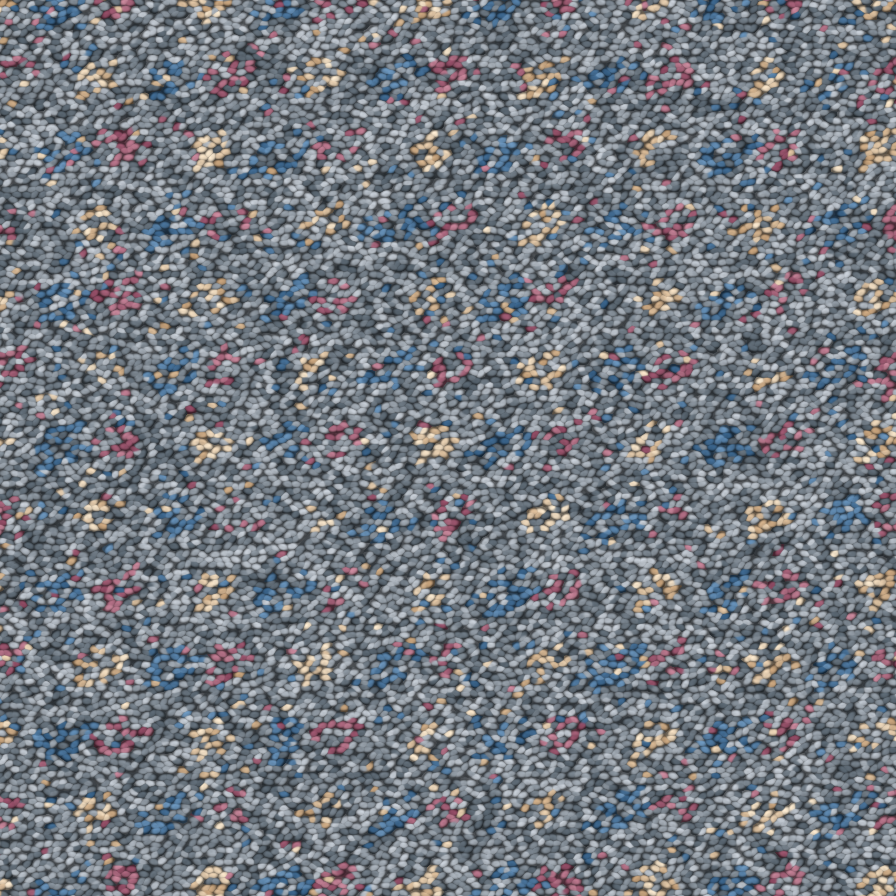
This texture is drawn by a Shadertoy shader. Its source:

```glsl
// Flecked loop-pile carpet: a jittered grid of small tilted oval tufts in
// blue-grey wool, with beige, red and blue tufts gathered into slanting
// clusters that repeat on a staggered lattice.

vec3 hash3(vec2 p) {
    vec3 q = fract(p.xyx * vec3(0.1031, 0.1030, 0.0973));
    q += dot(q, q.yxz + 33.33);
    return fract((q.xxy + q.yzz) * q.zyx);
}

float cornerSlope(vec2 corner, vec2 offset) {
    float a = 6.2832 * hash3(corner + 57.0).x;
    return dot(vec2(cos(a), sin(a)), offset);
}

float gradientNoise(vec2 p) {
    vec2 i = floor(p), f = p - i;
    vec2 u = f * f * f * (f * (f * 6.0 - 15.0) + 10.0);
    vec2 e = vec2(1, 0);
    return mix(mix(cornerSlope(i, f), cornerSlope(i + e.xy, f - e.xy), u.x),
               mix(cornerSlope(i + e.yx, f - e.yx), cornerSlope(i + 1.0, f - 1.0), u.x), u.y);
}

// Density of the nearest slanted, striped cluster on the staggered lattice
float cluster(vec2 p, vec2 centre, vec2 size) {
    vec2 period = vec2(0.2474, 0.164);
    vec2 q = (p - centre) / period;
    vec2 a = (fract(q + 0.5) - 0.5) * period;
    vec2 b = (fract(q) - 0.5) * period;
    vec2 near = dot(a, a) < dot(b, b) ? a : b;
    vec2 slanted = vec2(dot(near, vec2(0.88, 0.48)), dot(near, vec2(-0.48, 0.88)));
    float stripes = 0.5 - 0.5 * cos(slanted.y * 6.2832 / 0.021);
    return (1.0 - smoothstep(0.5, 1.0, length(slanted / size))) * mix(0.25, 1.0, stripes);
}

// Wool colour of the tuft rooted at p
vec3 tuftColour(vec2 p, float shade, vec3 pick) {
    vec2 origin = vec2(0.111, 0.915);
    float uneven = 1.0 + 0.8 * gradientNoise(p * 24.0);
    float beige = 0.016 + 0.78 * uneven * cluster(p, origin, vec2(0.036, 0.025));
    float red = 0.016 + 0.62 * uneven * cluster(p, origin + vec2(0.020, -0.080), vec2(0.038, 0.026));
    float blue = 0.025 + 0.70 * uneven * cluster(p, origin + vec2(-0.042, -0.085), vec2(0.048, 0.027));

    float tone = clamp(shade + 0.25 * gradientNoise(p * 38.0), 0.0, 1.0);
    vec3 wool = mix(vec3(0.32, 0.365, 0.405), vec3(0.71, 0.735, 0.765), tone);
    if (pick.z < blue) wool = mix(vec3(0.20, 0.35, 0.49), vec3(0.39, 0.54, 0.68), shade);
    if (pick.y < red) wool = mix(vec3(0.52, 0.27, 0.36), vec3(0.73, 0.50, 0.57), shade);
    if (pick.x < beige) wool = mix(vec3(0.71, 0.58, 0.44), vec3(0.90, 0.84, 0.75), shade);
    return wool;
}

void mainImage(out vec4 fragColor, in vec2 fragCoord) {
    vec2 p = fragCoord / iResolution.y;
    vec2 cell = 1.0 / vec2(105.0, 145.0);
    float row = floor(p.y / cell.y);

    // Blend the overlapping tufts around this point, the nearest one dominating
    vec3 sum = vec3(0);
    float total = 0.0, nearest = 9.0;
    for (int j = -2; j <= 2; j++) {
        float y = row + float(j);
        float shift = 0.5 * mod(y, 2.0);
        float column = floor(p.x / cell.x - shift);
        for (int i = -1; i <= 1; i++) {
            vec2 id = vec2(column + float(i), y);
            vec3 form = hash3(id + 11.0);
            vec3 pick = hash3(id + 311.0);
            float shade = hash3(id + 173.0).x;
            vec2 root = (id + vec2(shift, 0) + 0.5 + 0.75 * (form.xy - 0.5)) * cell;

            float tilt = 0.2 + 1.4 * (form.z - 0.5);
            float c = cos(tilt), s = sin(tilt);
            vec2 d = p - root;
            vec2 oval = vec2(c * d.x + s * d.y, c * d.y - s * d.x) / vec2(0.0058, 0.0036);
            float dist = dot(oval, oval);
            float weight = exp(-5.0 * dist) + 1e-9;

            sum += weight * tuftColour(root, shade, pick) * (1.0 + 0.07 * clamp(oval.y, -1.5, 1.5));
            total += weight;
            nearest = min(nearest, dist);
        }
    }

    // Rounded tops, dark gaps and fine fibre grain
    float light = mix(1.06, 0.48, smoothstep(0.1, 1.6, nearest));
    light += 0.10 * gradientNoise(p * vec2(190.0, 260.0));
    fragColor = vec4(clamp(sum / total * light, 0.0, 1.0), 1.0);
}
```
